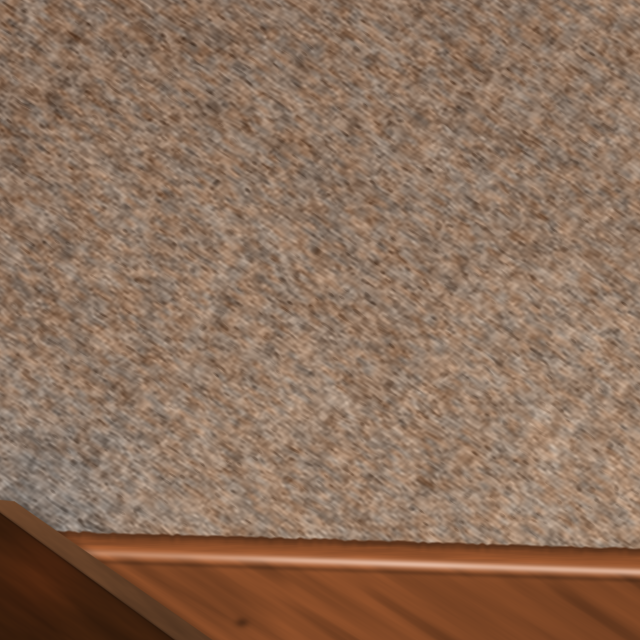
Write a Shadertoy shader that draws this texture.

```glsl
// Flecked woven carpet meeting a polished wooden sill and a dark slanted panel.
#define CARPET_DARK vec3(0.495, 0.400, 0.332)
#define CARPET_LIGHT vec3(0.620, 0.520, 0.440)
#define WOOD vec3(0.500, 0.280, 0.150)
#define PANEL vec3(0.235, 0.122, 0.050)
#define PANEL_RIM vec3(0.430, 0.280, 0.175)
#define GLINT vec3(0.900, 0.740, 0.650)
#define STRAND_SCALE vec2(105.0, 215.0)
#define STRAND_ANGLE 0.60
#define STRAND_CONTRAST 0.30
#define BLOTCH_CONTRAST 0.23

float hash(vec2 p) {
    return fract(sin(dot(p, vec2(127.1, 311.7))) * 43758.5453);
}

float noise(vec2 p) {
    vec2 cell = floor(p), f = fract(p);
    f = f * f * (3.0 - 2.0 * f);
    return mix(mix(hash(cell), hash(cell + vec2(1, 0)), f.x),
               mix(hash(cell + vec2(0, 1)), hash(cell + vec2(1, 1)), f.x), f.y);
}

float fbm(vec2 p) {
    float sum = 0.0, weight = 0.5;
    for (int i = 0; i < 4; i++) {
        sum += weight * noise(p);
        p = p * 2.03 + 17.3;
        weight *= 0.5;
    }
    return sum / 0.9375;
}

// Coordinates along and across a direction
vec2 turn(vec2 p, float angle) {
    float c = cos(angle), s = sin(angle);
    return vec2(c * p.x - s * p.y, s * p.x + c * p.y);
}

// Soft ridge of given half width
float ridge(float d, float width) {
    return exp(-d * d / (width * width));
}

vec3 carpet(vec2 p) {
    // Broad light: dim at upper left, pale toward the sill
    float light = 0.82 - 0.72 * p.y + 0.32 * p.x + 0.40 * (fbm(p * 5.0) - 0.5);
    vec3 col = mix(CARPET_DARK, CARPET_LIGHT, clamp(light, 0.0, 1.0));

    // Short yarn strands in two crossing directions
    vec2 warped = p + 0.003 * vec2(noise(p * 45.0), noise(p * 45.0 + 31.0));
    vec2 down = turn(warped, STRAND_ANGLE);
    vec2 up = turn(warped, -STRAND_ANGLE);
    float strands = 0.65 * noise(down * STRAND_SCALE)
                  + 0.35 * noise(up * STRAND_SCALE + 53.0) - 0.5;
    float twill = sin(down.y * 900.0 + 3.0 * noise(p * 60.0));

    // Mottled clusters of darker and paler yarn
    float blotch = 0.6 * fbm(down * vec2(22.0, 42.0) + 9.0)
                 + 0.4 * fbm(up * vec2(20.0, 38.0) + 71.0) - 0.5;
    float fleck = smoothstep(0.66, 0.95, noise(down * vec2(65.0, 150.0) + 23.0));
    float tone = STRAND_CONTRAST * strands + BLOTCH_CONTRAST * blotch
               + 0.018 * twill - 0.09 * fleck + 0.012;
    col += tone * vec3(1.0, 0.98, 0.94);

    // Rust and grey tints, greyest beside the panel
    float tint = noise(down * vec2(55.0, 110.0) + 87.0) - 0.5;
    col += tint * vec3(0.065, -0.005, -0.055);
    float grey = 0.55 * exp(-dot(p - vec2(0.06, 0.20), p - vec2(0.06, 0.20)) * 45.0);
    return mix(col, vec3(dot(col, vec3(0.33))), grey);
}

vec3 sill(vec2 p, float carpetEdge) {
    // Slanting grain on the lower face
    vec2 g = turn(p, 0.56);
    float grain = fbm(g * vec2(5.0, 65.0)) - 0.5;
    float streak = smoothstep(0.64, 0.85, noise(g * vec2(4.0, 38.0) + 5.0));
    vec3 face = WOOD * (1.05 + 0.28 * grain - 0.16 * streak);
    face *= 1.0 - 0.12 * smoothstep(0.4, 1.0, p.x);
    face *= 1.0 - 0.35 * ridge(length((p - vec2(0.378, 0.027)) * vec2(0.7, 1.0)), 0.007);

    // Rounded upper lip, shaded beneath the carpet
    float glintLine = 0.1405 - 0.0345 * p.x;
    float d = p.y - glintLine;
    float lipGrain = fbm(p * vec2(12.0, 180.0)) - 0.5;
    vec3 lip = WOOD * (1.04 + 0.25 * lipGrain);
    lip *= 1.0 - 0.35 * ridge(p.y - carpetEdge, 0.009);
    vec3 col = mix(face, lip, smoothstep(-0.004, 0.004, d));

    // Reflected light grows whiter toward the right
    float shine = mix(0.38, 0.88, smoothstep(0.15, 0.65, p.x));
    shine *= 0.90 + 0.20 * noise(vec2(p.x * 9.0, 2.0));
    col += vec3(0.13, 0.08, 0.05) * ridge(d, 0.013);
    col = mix(col, GLINT, shine * ridge(d, 0.0055));
    return col * (1.0 - 0.22 * ridge(d + 0.013, 0.004));
}

vec3 panel(vec2 p, float inner, float px) {
    vec2 g = turn(p, 0.62);
    vec3 dark = PANEL * (0.95 + 0.6 * (fbm(g * vec2(7.0, 45.0)) - 0.5));
    dark += vec3(0.07, 0.025, 0.01) * ridge(length(p - vec2(0.06, 0.10)), 0.07);
    vec3 rim = PANEL_RIM * (0.95 + 0.22 * (fbm(g * vec2(15.0, 90.0)) - 0.5));
    rim *= mix(1.0, 0.82, smoothstep(0.05, 0.30, p.x));
    vec3 col = mix(dark, rim, smoothstep(-px, px, inner));
    return col * (1.0 - 0.22 * ridge(inner, 0.003));
}

void mainImage(out vec4 fragColor, in vec2 fragCoord) {
    vec2 p = fragCoord / iResolution.xy;
    float px = 1.0 / iResolution.y;

    // Carpet ends in a slightly fuzzy, sloping edge
    float carpetEdge = 0.1725 - 0.0295 * p.x + 0.003 * (noise(vec2(p.x * 130.0, 4.0)) - 0.5);
    float carpetMask = smoothstep(-1.5 * px, 1.5 * px, p.y - carpetEdge);
    vec3 col = mix(sill(p, carpetEdge), carpet(p), carpetMask);

    // Slanted panel overlaps the lower left corner
    float outer = max(p.y - 0.2325 + 0.70 * p.x, p.y - 0.219 + 0.10 * p.x);
    float inner = p.y - 0.199 + 0.729 * p.x;
    col *= 1.0 - 0.18 * ridge(max(outer, 0.0), 0.008);
    col = mix(col, panel(p, inner, px), 1.0 - smoothstep(-px, px, outer));
    fragColor = vec4(clamp(col, 0.0, 1.0), 1.0);
}
```
